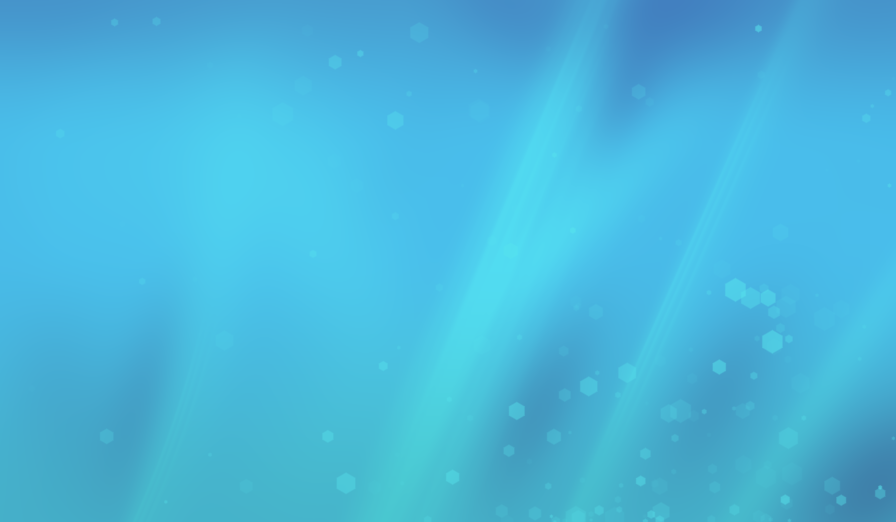
A Shadertoy shader for this background:

```glsl
#define SKY_TOP vec3(0.28, 0.60, 0.80)
#define SKY_MID vec3(0.285, 0.74, 0.92)
#define SKY_LOW vec3(0.27, 0.69, 0.79)
#define SHADE_TOP vec3(0.25, 0.46, 0.73)
#define SHADE_LOW vec3(0.24, 0.46, 0.63)
#define LIGHT_TOP vec3(0.32, 0.865, 0.945)
#define LIGHT_LOW vec3(0.29, 0.79, 0.82)
#define HEX_COLOR vec3(0.34, 0.90, 0.93)
#define HEX_COUNT 170
#define HEX_SIZE 0.023
#define STREAKS 0.22
#define THREADS 0.20

float hash(float n) {
    return fract(sin(n * 12.9898) * 43758.55);
}

vec2 gradientAt(vec2 cell) {
    float angle = 6.2832 * hash(dot(cell, vec2(1.0, 57.3)));
    return vec2(cos(angle), sin(angle));
}

float gradientNoise(vec2 p) {
    vec2 i = floor(p), f = fract(p);
    vec2 u = f * f * f * (f * (f * 6.0 - 15.0) + 10.0);
    vec2 e = vec2(1.0, 0.0);
    float low = mix(dot(gradientAt(i), f), dot(gradientAt(i + e.xy), f - e.xy), u.x);
    float high = mix(dot(gradientAt(i + e.yx), f - e.yx), dot(gradientAt(i + e.xx), f - e.xx), u.x);
    return mix(low, high, u.y);
}

// Soft ellipse, sheared sideways by lean
float blob(vec2 p, vec2 center, vec2 radii, float lean) {
    vec2 q = p - center;
    q.x -= lean * q.y;
    q /= radii;
    return exp(-dot(q, q));
}

// Ridge of light with its own falloff on each side
float ridge(float d, float leftWidth, float rightWidth) {
    float t = d / (d < 0.0 ? leftWidth : rightWidth);
    return exp(-t * t);
}

// Fine parallel lines, spaced a little unevenly
float threads(float d, float gap) {
    float sum = 0.0;
    for (float i = 0.0; i < 3.0; i++)
        sum += (1.0 - 0.2 * i) * ridge(d - gap * i * (1.0 + 0.2 * i), 0.0030, 0.0055);
    return THREADS * sum;
}

// Pointy-topped hexagon
float hexagon(vec2 q, float radius) {
    q = abs(q);
    return max(q.x, 0.5 * q.x + 0.866 * q.y) - 0.866 * radius;
}

float shadows(vec2 p) {
    float s = 0.72 * blob(p, vec2(1.30, 1.0), vec2(0.20, 0.13), 0.3);
    s += 0.36 * blob(p, vec2(1.19, 0.81), vec2(0.07, 0.12), 0.4);
    s += 0.36 * blob(p, vec2(0.96, 1.0), vec2(0.11, 0.12), -0.4);
    s += 0.26 * blob(p, vec2(0.0, 1.0), vec2(0.35, 0.11), 0.0);
    s += 0.20 * blob(p, vec2(1.70, 1.0), vec2(0.14, 0.16), 0.0);
    s += 0.55 * blob(p, vec2(1.02, 0.21), vec2(0.085, 0.18), 0.45);
    s += 0.38 * blob(p, vec2(1.38, 0.25), vec2(0.09, 0.18), 0.45);
    s += 0.80 * blob(p, vec2(1.68, 0.07), vec2(0.14, 0.16), 0.5);
    s += 0.27 * blob(p, vec2(0.28, 0.25), vec2(0.07, 0.20), 0.3);
    s += 0.16 * blob(p, vec2(0.12, 0.24), vec2(0.12, 0.20), -0.2);
    return s;
}

float beams(vec2 p) {
    float y = p.y;
    // Broad central shaft, streaked lengthwise, and its side branch
    float d = p.x - 0.725 - 0.42 * y;
    float spread = 0.05 + 0.10 * exp(-y * y * 10.0) + 0.09 * ridge(y - 0.53, 0.28, 0.28);
    float streak = gradientNoise(vec2(d * 26.0, y * 1.2)) + 0.5 * gradientNoise(vec2(d * 70.0, y * 2.0 + 9.0));
    float light = ridge(d, 0.055, spread) * (0.78 + STREAKS * streak) * mix(1.0, 0.45, smoothstep(0.65, 1.0, y));
    light += 0.42 * blob(p, vec2(1.13, 0.59), vec2(0.08, 0.18), 0.95);
    light += 0.4 * threads(d + 0.012, 0.022) * smoothstep(0.35, 0.6, y) * smoothstep(1.05, 0.8, y);

    // Slender shaft with threads
    d = p.x - 1.094 - 0.445 * y;
    light += ridge(d, 0.022, 0.055) * mix(0.52, 0.18, y);
    light += threads(d + 0.008, 0.011) * smoothstep(0.05, 0.35, y) * smoothstep(0.95, 0.6, y);

    // Lower right shaft
    light += 0.42 * ridge(p.x - 1.406 - 0.66 * y, 0.04, 0.06) * smoothstep(0.75, 0.3, y);

    // Curved left shaft
    d = p.x - 0.257 - y * (0.45 - 0.28 * y);
    light += 0.33 * ridge(d, 0.02 + 0.12 * y, 0.08) * smoothstep(1.05, 0.5, y);
    light += 0.75 * threads(d, 0.009) * smoothstep(0.45, 0.2, y);

    // Wide haze
    light += 0.28 * blob(p, vec2(0.32, 0.68), vec2(0.32, 0.20), 0.0);
    light += 0.42 * blob(p, vec2(0.61, 0.57), vec2(0.14, 0.28), -0.35);
    light += 0.32 * blob(p, vec2(0.62, 0.15), vec2(0.17, 0.20), 0.5);
    return light;
}

void mainImage(out vec4 fragColor, in vec2 fragCoord) {
    vec2 p = fragCoord / iResolution.y;
    float aspect = iResolution.x / iResolution.y;
    float pixel = 1.0 / iResolution.y;

    // Water gradient, then shadow and light
    vec3 color = mix(SKY_LOW, SKY_MID, smoothstep(0.0, 0.55, p.y));
    color = mix(color, SKY_TOP, smoothstep(0.70, 1.08, p.y));
    float haze = 0.05 * gradientNoise(vec2(p.x - 0.4 * p.y, 0.5 * p.y) * 5.0);
    color = mix(color, mix(SHADE_LOW, SHADE_TOP, p.y), clamp(shadows(p) + haze, 0.0, 0.9));
    color = mix(color, mix(LIGHT_LOW, LIGHT_TOP, smoothstep(0.0, 0.5, p.y)), clamp(beams(p), 0.0, 0.97));

    // Drifting hexagons: every other one gathers at the lower right
    for (int i = 0; i < HEX_COUNT; i++) {
        float id = float(i) + 1.0;
        vec2 spot = vec2(pow(hash(id), 0.75), hash(id + 211.3));
        if (i % 2 == 0) spot = vec2(0.56 + 0.38 * spot.x, 0.45 * spot.y * spot.y);
        float size = HEX_SIZE * mix(0.14, 1.0, pow(hash(id + 431.7), 1.7));
        float alpha = mix(0.07, 0.65, pow(hash(id + 617.9), 2.2)) * mix(0.4, 1.0, spot.x);
        float d = hexagon(p - vec2(spot.x * aspect, spot.y), size);
        color = mix(color, HEX_COLOR, alpha * smoothstep(pixel, -pixel, d));
    }
    fragColor = vec4(color, 1.0);
}
```
